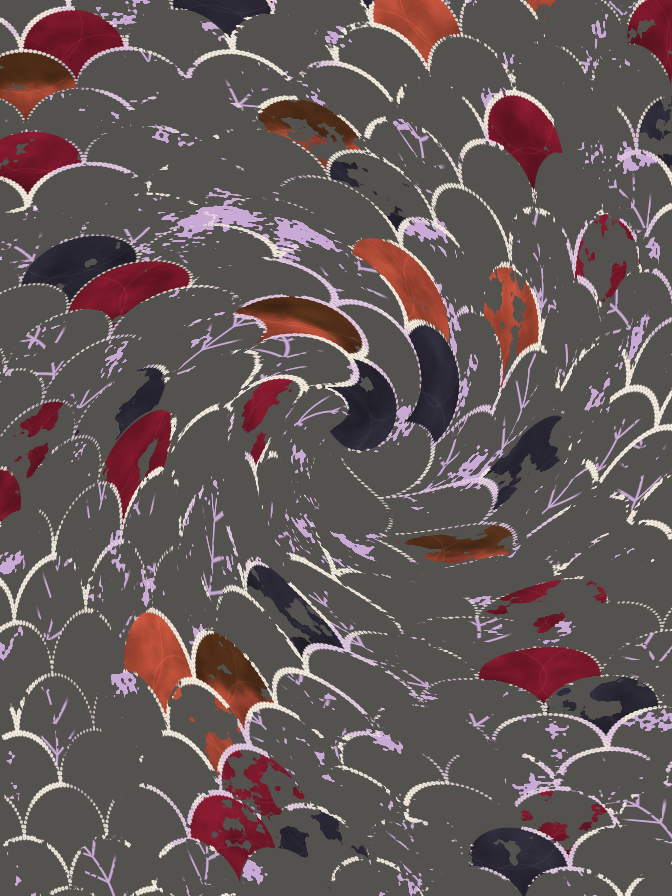
Write a Shadertoy shader that draws this pattern.

```glsl
const vec3 SLATE = vec3(0.33, 0.32, 0.31);
const vec3 CRIMSON = vec3(0.46, 0.09, 0.16);
const vec3 NAVY = vec3(0.16, 0.15, 0.20);
const vec3 ORANGE = vec3(0.68, 0.29, 0.21);
const vec3 BROWN = vec3(0.30, 0.17, 0.09);
const vec3 CREAM = vec3(0.95, 0.92, 0.87);
const vec3 LILAC = vec3(0.84, 0.70, 0.90);

float hash(vec2 p) {
    return fract(sin(dot(p, vec2(127.1, 311.7))) * 43758.5453);
}

float noise(vec2 p) {
    vec2 i = floor(p), f = fract(p);
    f = f * f * (3.0 - 2.0 * f);
    return mix(mix(hash(i), hash(i + vec2(1, 0)), f.x),
               mix(hash(i + vec2(0, 1)), hash(i + vec2(1, 1)), f.x), f.y);
}

float fbm(vec2 p) {
    float sum = 0.0, amp = 0.5;
    for (int i = 0; i < 4; i++) {
        sum += amp * noise(p);
        p = p * 2.07 + 13.7;
        amp *= 0.5;
    }
    return sum / 0.9375;
}

mat2 rotation(float a) {
    return mat2(cos(a), sin(a), -sin(a), cos(a));
}

// Twist that fades away from the hub
vec2 swirl(vec2 p, float turn, float reach) {
    return rotation(turn * exp(-length(p) / reach)) * p;
}

// Centre of the nearest disc in a row of staggered unit discs
vec2 discCentre(vec2 q, float row) {
    float shift = 0.5 * mod(row, 2.0);
    return vec2(floor(q.x - shift + 0.5) + shift, 0.5 * row);
}

float stroke(float d, float halfWidth, float aa) {
    return 1.0 - smoothstep(halfWidth - aa, halfWidth + aa, abs(d));
}

// Distance to a chain of beads along a scale's dome
float beadChain(vec2 l, float pitch) {
    float s = atan(l.y, l.x) * 0.5 / pitch;
    return length(vec2((fract(s) - 0.5) * pitch, length(l) - 0.5));
}

// Stem with slanted side twigs
float sprig(vec2 l, float aa) {
    l.x += 0.5 * l.y * l.y;
    float twig = (fract((l.y - 0.9 * abs(l.x)) * 3.5) - 0.5) / 4.7;
    float reach = 1.0 - smoothstep(0.17, 0.27, abs(l.x));
    return max(stroke(l.x, 0.014, aa), stroke(twig, 0.013, aa) * reach);
}

// Painted cloth with folds and fine curved veins
vec3 cloth(vec2 l, vec2 q, float seed, float aa) {
    vec3 base = seed < 0.5 ? CRIMSON : seed < 0.76 ? NAVY : ORANGE;
    float brownTop = step(0.9, seed) * smoothstep(-0.05, 0.15, l.y + 0.2 * fbm(q * 5.0) - 0.1);
    base = mix(base, BROWN, brownTop);
    vec2 v = rotation(seed * 40.0) * l;
    float veins = stroke(length(v - vec2(0.4, 0.1)) - 0.45, 0.006, aa)
                + stroke(length(v + vec2(0.5, 0.2)) - 0.55, 0.006, aa);
    float shade = 0.65 + 0.6 * fbm(q * 4.0 + seed * 9.0) + 0.25 * l.y;
    return base * shade + veins * 0.09 * (base + 0.25);
}

void mainImage(out vec4 fragColor, in vec2 fragCoord) {
    float scaleWidth = 0.137;
    vec2 p = fragCoord / iResolution.x;
    vec2 hub = vec2(0.52, 0.52 * iResolution.y / iResolution.x);
    vec2 q = swirl(p - hub, 3.0, 0.19) / scaleWidth + vec2(20.3, 20.1);
    float aa = 0.8 / (iResolution.x * scaleWidth);

    // Lower rows overlap the ones above
    float front = floor(2.0 * q.y);
    vec2 frontCentre = discCentre(q, front);
    float frontEdge = length(q - frontCentre) - 0.5;
    float row = frontEdge < 0.0 ? front : front + 1.0;
    vec2 centre = discCentre(q, row);
    vec2 l = q - centre;
    vec2 id = vec2(floor(centre.x), row);
    float seed = hash(id + 3.1);

    // One painted scale in each two by two block
    vec2 inBlock = mod(id, 2.0);
    float pick = floor(4.0 * hash(floor(id / 2.0) + 5.3));
    float painted = 1.0 - step(0.5, abs(inBlock.x + 2.0 * inBlock.y - pick));
    float loss = mix(0.18, 0.57, hash(id + 8.7));
    float kept = smoothstep(loss - 0.015, loss + 0.015, fbm(q * 4.5 + 31.0));
    float inside = smoothstep(0.012 - aa, 0.012 + aa, abs(frontEdge));
    vec3 col = mix(SLATE, cloth(l, q, seed, aa), painted * kept * inside);

    // Lilac sprigs and stains, mostly rubbed away
    float grain = noise(q * 28.0) - 0.5;
    float rubbed = smoothstep(0.50, 0.54, fbm(q * 3.0 + 57.0) + 0.25 * grain);
    float hasSprig = step(hash(id + 17.9), 0.36) * (1.0 - painted);
    vec2 turned = rotation(1.6 * (seed - 0.5)) * (l + vec2(0.0, 0.08));
    float stain = smoothstep(0.71, 0.73, fbm(q * 2.6 + 91.0) + 0.2 * grain);
    float lilac = max(sprig(turned, aa) * hasSprig * rubbed, stain * (1.0 - painted));
    col = mix(col, LILAC, lilac * 0.9);

    // Beaded outlines with gaps and uneven weight
    float wear = fbm(q * 2.3 + 7.0) + 0.22 * grain;
    float visible = smoothstep(0.46, 0.51, wear + 0.05 * painted);
    float weight = mix(0.012, 0.031, smoothstep(0.3, 0.65, fbm(q * 0.9 + 43.0)));
    for (float k = 0.0; k < 2.0; k++) {
        vec2 arc = q - discCentre(q, front - k);
        float bead = beadChain(arc, 0.045);
        float ring = 0.82 + 0.18 * smoothstep(0.0, 0.014, bead);
        vec3 thread = mix(CREAM, LILAC, 0.6 * smoothstep(0.5, 0.62, fbm(q * 1.4 + 71.0)));
        col = mix(col, thread * ring, stroke(bead, weight, aa) * visible);
    }
    fragColor = vec4(col, 1.0);
}
```
